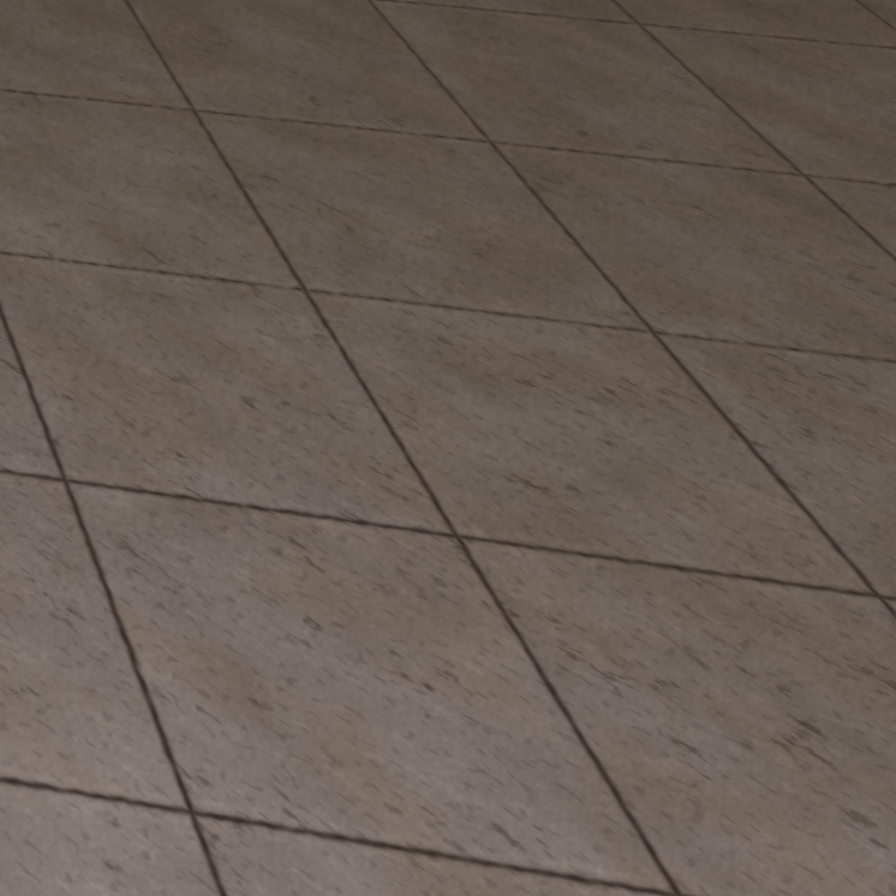
Write a Shadertoy shader that draws this texture.

```glsl
// Stone floor tiles seen at a slant under dim light. A projective map turns
// the canvas into tile units; grout, mottling and flecks are made there, and
// the falloff of light and fine grain are laid over in canvas units.

const float HORIZON = 0.8717;          // strength of the perspective
const vec3 COLUMN_MAP = vec3(3.680, -1.8238, 0.0);
const float COLUMN_SHIFT = 0.484;
const vec3 ROW_MAP = vec3(-0.7296, 6.854, -0.687);

const float GROUT_SPREAD = 0.0088;     // falloff from the joint, in tiles
const float GROUT_WOBBLE = 0.005;
const vec3 GROUT = vec3(0.225, 0.187, 0.168);
const vec3 STONE_DIM = vec3(0.330, 0.294, 0.257);
const vec3 STONE_LIT = vec3(0.518, 0.476, 0.466);
const vec3 WARM_TINT = vec3(0.975, 0.945, 0.895);
const vec3 FLECK_TINT = vec3(0.78, 0.76, 0.74);
const float MOTTLE = 0.085;
const float PIT_DEPTH = 0.10;
const float GRAIN = 0.06;

vec2 hash2(vec2 p) {
    vec3 q = fract(vec3(p.xyx) * vec3(0.1031, 0.1030, 0.0973));
    q += dot(q, q.yzx + 33.33);
    return fract((q.xx + q.yz) * q.zy);
}

// Gradient noise, roughly -0.7 to 0.7
float cornerSlope(vec2 cell, vec2 offset, vec2 f) {
    float angle = 6.2832 * hash2(cell + offset).x;
    return dot(vec2(cos(angle), sin(angle)), f - offset);
}

float noise(vec2 p) {
    vec2 i = floor(p), f = p - i;
    vec2 s = f * f * f * (f * (f * 6.0 - 15.0) + 10.0);
    return mix(mix(cornerSlope(i, vec2(0, 0), f), cornerSlope(i, vec2(1, 0), f), s.x),
               mix(cornerSlope(i, vec2(0, 1), f), cornerSlope(i, vec2(1, 1), f), s.x), s.y);
}

float fbm(vec2 p) {
    float sum = 0.0, amplitude = 1.0;
    for (int octave = 0; octave < 4; octave++) {
        sum += amplitude * noise(p);
        p = mat2(1.6, 1.2, -1.2, 1.6) * p + 17.3;
        amplitude *= 0.55;
    }
    return sum;
}

// Canvas position, y down, to tile units
vec2 toFloor(vec2 p) {
    float depth = 1.0 + HORIZON * p.y;
    return vec2(dot(COLUMN_MAP, vec3(p, 1.0)) / depth + COLUMN_SHIFT,
                dot(ROW_MAP, vec3(p, 1.0)) / depth);
}

vec3 stone(vec2 tilePos, vec2 canvas) {
    // Shared diagonal vein direction, a different cut for every tile
    vec2 cut = hash2(floor(tilePos) + 41.0);
    vec2 vein = vec2(tilePos.x + tilePos.y, tilePos.x - tilePos.y) * 0.7071
              + floor(cut * 60.0) * 3.7 + 100.0;

    // Light falls off away from the near left corner
    float light = 0.10 + 1.0 * canvas.y - 0.06 * canvas.x - 0.36 * canvas.x * canvas.y;
    vec3 color = mix(STONE_DIM, STONE_LIT, clamp(light, 0.0, 1.0));
    color *= 1.0 + 0.02 * (cut.y - 0.5);

    // Cloudy tone and warm patches
    float cloud = fbm(vein * vec2(2.8, 4.4));
    float warmth = fbm(vein * vec2(2.4, 3.0) + 31.0);
    color *= 1.0 + MOTTLE * cloud;
    color *= mix(vec3(1.0), WARM_TINT, smoothstep(-0.3, 0.6, warmth + 0.25 * canvas.x));

    // Short dark flecks gathered in patches, small pits and pale scratches
    float visible = mix(0.5, 1.0, smoothstep(0.0, 0.6, canvas.y));
    float patches = smoothstep(-0.15, 0.45, fbm(vein * vec2(3.6, 4.2) + 73.0));
    float streak = fbm(vein * vec2(13.0, 25.0) + 11.0);
    float pits = noise(vein * vec2(30.0, 46.0) + 7.0);
    color *= mix(vec3(1.0), FLECK_TINT, visible * patches * smoothstep(0.12, 0.65, streak));
    color *= 1.0 - PIT_DEPTH * visible * smoothstep(0.15, 0.5, pits);
    color *= 1.0 + 0.06 * visible * smoothstep(0.2, 0.7, -streak);
    return color;
}

// Distance to the nearest whole number
float gridDistance(float x) {
    return abs(fract(x + 0.5) - 0.5);
}

// Dark core with soft shoulders, never thinner than a pixel
float groutLine(float x, float pixel) {
    float spread = sqrt(GROUT_SPREAD * GROUT_SPREAD + 0.35 * pixel * pixel);
    float d = gridDistance(x) / spread;
    return exp(-d * d) * GROUT_SPREAD / mix(GROUT_SPREAD, spread, 0.6);
}

void mainImage(out vec4 fragColor, in vec2 fragCoord) {
    vec2 canvas = fragCoord / iResolution.xy;
    canvas.y = 1.0 - canvas.y;
    vec2 floorPos = toFloor(canvas);
    vec2 pixel = fwidth(floorPos);
    vec3 color = stone(floorPos, canvas);

    // Grout: columns run clean, far rows are faint and broken
    vec2 wobble = GROUT_WOBBLE * vec2(noise(floorPos.yx * 17.0), noise(floorPos * 30.0 + 9.0));
    vec2 joint = floorPos + wobble;
    float wear = noise(floorPos * vec2(27.0, 3.0) + 50.0) + 0.5 * noise(floorPos * 6.0 + 20.0);
    float wearDown = noise(floorPos.yx * vec2(22.0, 3.0) + 80.0);
    float near = smoothstep(0.36, 0.56, canvas.y - 0.12 * canvas.x);
    float columnStrength = mix(0.80, 0.95, smoothstep(0.0, 0.4, canvas.y)) + 0.4 * wearDown;
    float column = groutLine(joint.x, pixel.x) * columnStrength;
    float row = groutLine(joint.y, pixel.y) * mix(0.58 + 1.0 * wear, 0.88 + 0.45 * wear, near);
    float rim = smoothstep(0.016, 0.0, abs(gridDistance(joint.y) - 0.028));
    color *= 1.0 + 0.06 * rim * (0.5 + wear);
    color = mix(color, GROUT, clamp(max(column, row), 0.0, 1.0));

    // Fine grain
    color *= 1.0 + GRAIN * (noise(canvas * 150.0) + 0.7 * noise(canvas * 75.0 + 5.0));
    fragColor = vec4(color, 1.0);
}
```
